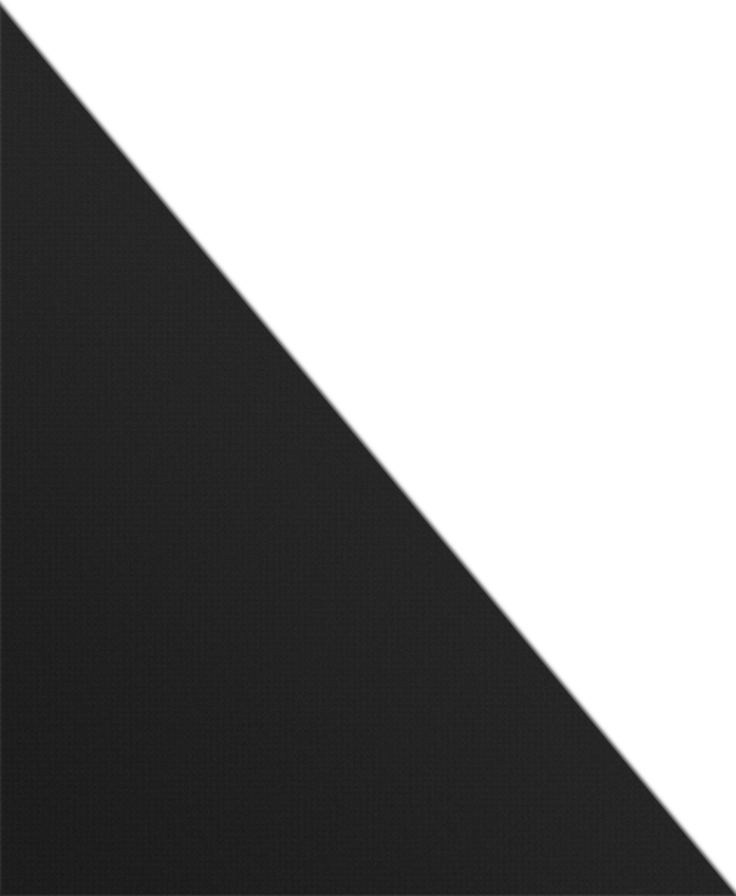
A Shadertoy shader for this background:

```glsl
// A charcoal woven triangle fills the lower left below a diagonal, on white.
// A signed distance to the diagonal gives the edge and its thin soft shadow;
// crossed sine waves and hashed grain give the cloth.

float hash(vec2 p) {
    return fract(sin(dot(p, vec2(127.1, 311.7))) * 43758.5453);
}

// Diamond weave with fine grain, centred on zero
float weave(vec2 p) {
    vec2 diagonal = vec2(p.x + p.y, p.x - p.y) * 6.28318 * 72.0;
    float diamonds = sin(diagonal.x) * sin(diagonal.y);
    float threads = sin(diagonal.x * 2.0) + sin(diagonal.y * 2.0);
    float grain = hash(floor(p * 512.0)) - 0.5;
    return 0.006 * diamonds + 0.002 * threads + 0.016 * grain;
}

void mainImage(out vec4 fragColor, in vec2 fragCoord) {
    vec2 uv = fragCoord / iResolution.xy;
    vec2 p = fragCoord / iResolution.y;
    float aspect = iResolution.x / iResolution.y;
    float pixel = 1.0 / iResolution.y;

    // Signed distance to the diagonal, positive on the white side
    float edge = (uv.y - 0.993 * (1.0 - uv.x)) / length(vec2(0.993 / aspect, 1.0));

    // Cloth: darkest at the lower left, lighter toward the diagonal
    float light = smoothstep(0.0, 1.0, uv.x * 0.75 + uv.y);
    float cloth = mix(0.112, 0.150, light) + weave(p);

    // Faint highlight along the left and bottom borders
    float border = min(p.x, p.y);
    cloth += 0.07 * (1.0 - smoothstep(0.0, 0.0028, border));

    // White side with a narrow shadow beside the cloth
    float offset = max(edge, 0.0) / 0.0036;
    float paper = 1.0 - 0.62 * exp(-offset * offset);

    float shade = mix(cloth, paper, smoothstep(-pixel, pixel, edge));
    fragColor = vec4(vec3(shade), 1.0);
}
```
